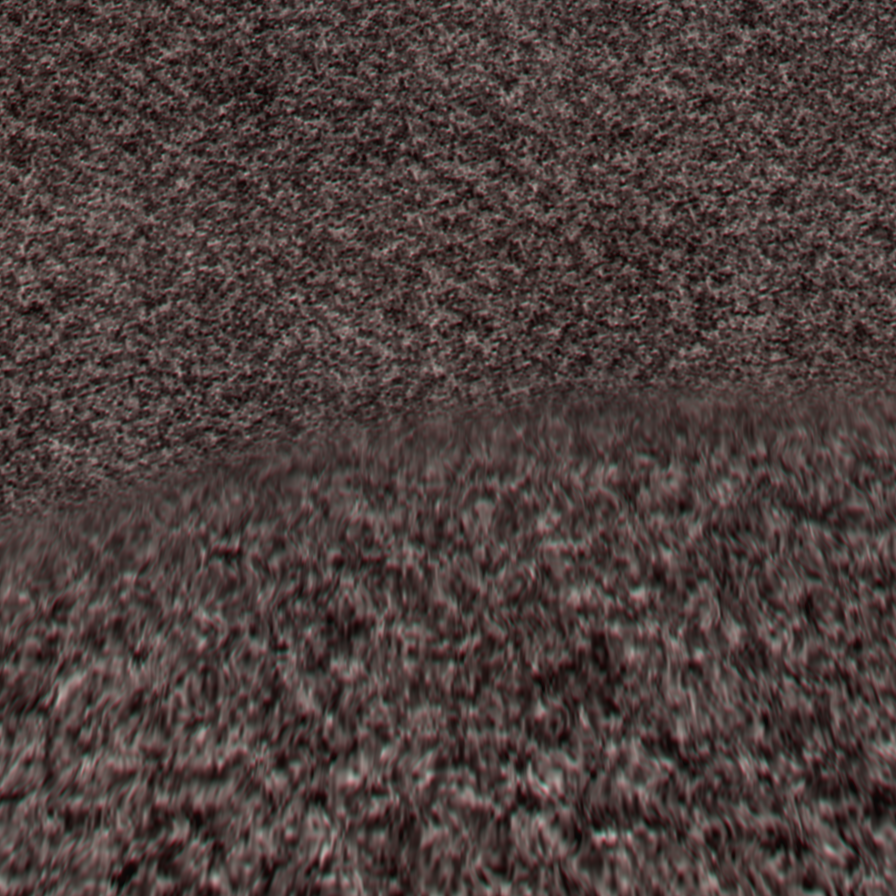
A Shadertoy shader for this texture:

```glsl
// Dark brown fleece seen at a low angle: a fine-grained far slope behind a soft crest,
// and a near slope of longer upright fibres with dark hollows between the tufts.
// Layered value noise gives the pile; sampling red and cyan apart gives colour fringes.

const vec3 PILE_BROWN = vec3(0.300, 0.247, 0.238);
const vec3 WARM_TINT = vec3(0.020, 0.010, 0.004);
const vec3 CHANNEL_GAIN = vec3(0.64, 0.61, 0.59);

float hash(vec2 cell) {
    return fract(sin(dot(cell, vec2(12.9898, 78.233))) * 43758.5453);
}

// Smooth value noise centred on zero
float noise(vec2 p) {
    vec2 cell = floor(p);
    vec2 f = fract(p);
    f = f * f * (3.0 - 2.0 * f);
    float low = mix(hash(cell), hash(cell + vec2(1.0, 0.0)), f.x);
    float high = mix(hash(cell + vec2(0.0, 1.0)), hash(cell + vec2(1.0, 1.0)), f.x);
    return mix(low, high, f.y) - 0.5;
}

vec2 rotate(vec2 p, float angle) {
    float c = cos(angle);
    float s = sin(angle);
    return vec2(c * p.x - s * p.y, s * p.x + c * p.y);
}

// Height of the crest between the two slopes
float crestHeight(float x) {
    return 0.41 + 0.15 * sin(1.5708 * min(x * 1.25, 1.0)) + 0.02 * noise(vec2(x * 9.0, 3.5));
}

// Features shrink towards the top of the canvas
vec2 perspective(vec2 uv, float shrink) {
    return vec2((uv.x - 0.5) * (1.0 + shrink * uv.y),
                uv.y * (1.0 + 0.5 * shrink * uv.y));
}

// Fine crisp grains with short, slightly rising clumps
float farPile(vec2 uv) {
    vec2 p = rotate(perspective(uv, 0.45), -0.3);
    float grain = noise(p * vec2(150.0, 185.0) + 17.0);
    float dust = noise(p * vec2(235.0, 260.0) + 51.0);
    float clump = noise(p * vec2(42.0, 75.0) + 7.0);
    return 0.56 * grain + 0.40 * dust + 0.24 * clump;
}

// Upright fibres over curved, wide hollows
float nearPile(vec2 uv) {
    vec2 p = perspective(uv, 0.7);
    vec2 bend = vec2(noise(p * 28.0 + 4.0), noise(p * 22.0 + 31.0));
    vec2 q = p + 0.012 * bend;
    float fibre = noise(q * vec2(145.0, 72.0) + 9.0);
    float hair = noise(q * vec2(240.0, 115.0) + 63.0);
    float hollow = noise(q * vec2(34.0, 58.0) + 22.0);
    float tuft = noise(q * vec2(75.0, 62.0) + 40.0);
    return 0.46 * fibre + 0.32 * hair + 0.34 * hollow + 0.26 * tuft;
}

float pile(vec2 uv, float nearness) {
    return mix(farPile(uv), nearPile(uv), nearness);
}

// Slightly brighter tips and shallower shadows
float shapeTone(float tone) {
    return tone + 0.45 * (tone * tone - 0.02);
}

void mainImage(out vec4 fragColor, in vec2 fragCoord) {
    vec2 uv = fragCoord / iResolution.xy;

    // Slope masks and local contrast
    float belowCrest = crestHeight(uv.x) - uv.y;
    float nearness = smoothstep(-0.025, 0.03, belowCrest);
    float softBand = exp(-pow((belowCrest - 0.02) / 0.055, 2.0));
    float foreground = smoothstep(0.45, 0.0, uv.y);
    float contrast = mix(0.98, 0.88 + 0.24 * foreground, nearness) * (1.0 - 0.38 * softBand);

    // Vertical colour fringes, widest on the near slope
    vec2 fringe = vec2(0.0, mix(0.0006, 0.0015, nearness));
    float redTone = shapeTone(pile(uv + fringe, nearness));
    float greenTone = shapeTone(pile(uv - fringe, nearness));
    float blueTone = shapeTone(pile(uv - 0.6 * fringe, nearness));
    vec3 tone = vec3(redTone, greenTone, blueTone);

    // Broad drifts of shade and warmth
    float shade = 0.05 * noise(uv * vec2(5.0, 8.0) + 2.0) + 0.04 * noise(uv * vec2(14.0, 24.0));
    float warmth = noise(uv * vec2(6.0, 7.0) + 12.0);

    vec3 color = PILE_BROWN + shade + WARM_TINT * warmth;
    color += CHANNEL_GAIN * contrast * tone;
    fragColor = vec4(clamp(color, 0.03, 1.0), 1.0);
}
```
